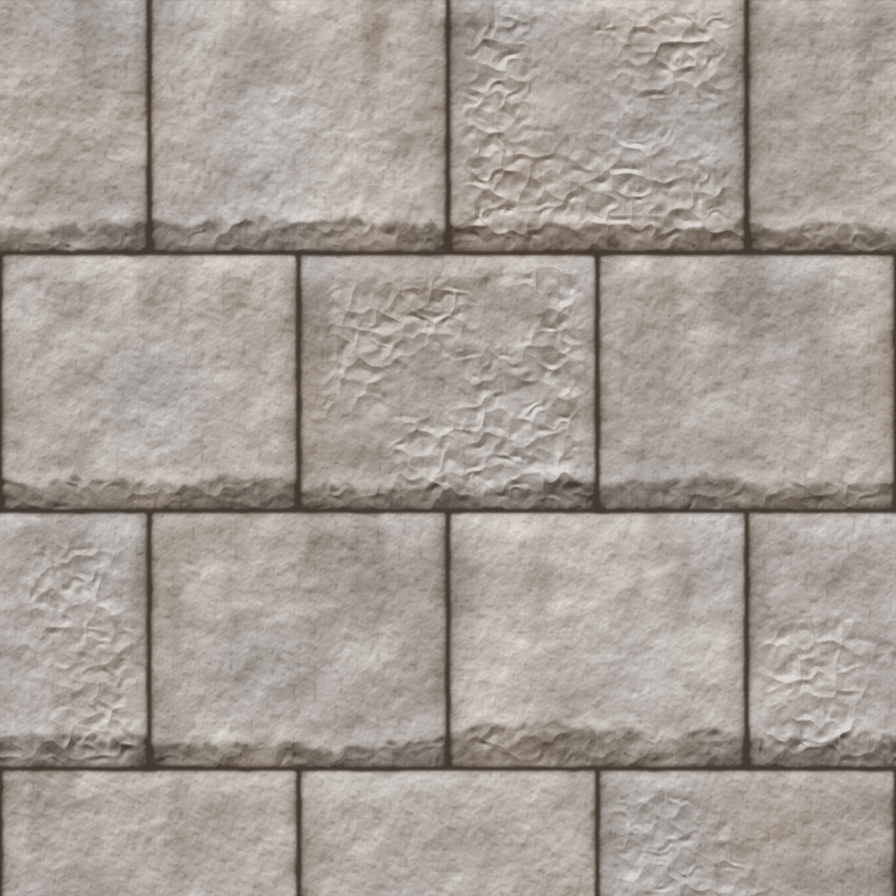
Give the GLSL for this texture, as a WebGL 1 fragment shader.

```glsl
precision highp float;
// Running-bond wall of pale rough-cut stone blocks with dark narrow joints.
// Each block has its own seeded relief (layered noise plus cellular scoops),
// lit from above, with a ragged chiselled band along its lower edge.

uniform vec2 u_resolution;

const float COLUMNS = 3.0;
const vec2 BLOCK = vec2(1.0 / COLUMNS, 0.2877); // block size, canvas units
const float TOP_SHIFT = 0.005;      // part of the top course cut off
const float JOINT_HALF = 0.0021;    // half width of a joint
const float CORNER = 0.007;         // corner radius
const float BAND_HEIGHT = 0.041;    // chiselled lower band
const float GRAIN_FREQ = 24.0;
const float GRAIN_DEPTH = 0.52;
const float SCOOP_FREQ = 42.0;
const float SCOOP_DEPTH = 0.75;
const vec2 LIGHT_STEP = vec2(-0.0012, 0.0028);
const float FACE_LEVEL = 0.80;

const vec3 JOINT_COLOR = vec3(0.27, 0.23, 0.20);
const vec3 SHADOW_COLOR = vec3(0.55, 0.51, 0.47);
const vec3 STONE_COLOR = vec3(0.72, 0.69, 0.67);
const vec3 LIGHT_COLOR = vec3(0.86, 0.845, 0.825);
const vec3 WARM_TINT = vec3(0.010, 0.0, -0.011);

float hash(vec2 p) {
  return fract(sin(dot(p, vec2(127.1, 311.7))) * 43758.545);
}

float noise(vec2 p) {
  vec2 i = floor(p), f = fract(p);
  f = f * f * (3.0 - 2.0 * f);
  return mix(mix(hash(i), hash(i + vec2(1, 0)), f.x),
             mix(hash(i + vec2(0, 1)), hash(i + vec2(1, 1)), f.x), f.y);
}

float layeredNoise(vec2 p) {
  float sum = 0.0, amp = 1.0;
  for (int i = 0; i < 5; i++) {
    sum += amp * noise(p);
    p = mat2(1.6, 1.2, -1.2, 1.6) * p + 7.3;
    amp *= 0.5;
  }
  return sum;
}

// Distance to the nearest scattered point: hollows with sharp rims.
float cellular(vec2 p) {
  vec2 cell = floor(p);
  float nearest = 4.0;
  for (int y = -1; y <= 1; y++)
    for (int x = -1; x <= 1; x++) {
      vec2 c = cell + vec2(x, y);
      vec2 d = c + vec2(hash(c), hash(c + 41.3)) - p;
      nearest = min(nearest, dot(d, d));
    }
  return sqrt(nearest);
}

float relief(vec2 p, float scoops) {
  vec2 warp = vec2(noise(p * 70.0), noise(p * 70.0 + 19.0)) - 0.5;
  float hollow = cellular(p * SCOOP_FREQ * vec2(0.85, 1.15) + 0.9 * warp);
  return GRAIN_DEPTH * layeredNoise(p * GRAIN_FREQ) + SCOOP_DEPTH * scoops * hollow;
}

float ramp(float a, float b, float x) {
  return clamp((x - a) / (b - a), 0.0, 1.0);
}

vec3 stoneColor(float level) {
  vec3 c = mix(JOINT_COLOR, SHADOW_COLOR, ramp(0.27, 0.55, level));
  c = mix(c, STONE_COLOR, ramp(0.55, 0.72, level));
  return mix(c, LIGHT_COLOR, ramp(0.72, 0.86, level));
}

void main() {
  vec2 uv = gl_FragCoord.xy / u_resolution;
  float pixel = 1.0 / min(u_resolution.x, u_resolution.y);

  // Block layout: even courses are shifted by half a block.
  float course = (1.0 - uv.y + TOP_SHIFT) / BLOCK.y;
  float row = floor(course);
  float across = uv.x * COLUMNS + 0.5 * (1.0 - mod(row, 2.0));
  vec2 id = vec2(mod(floor(across), COLUMNS), row);
  vec2 q = vec2(fract(across) - 0.5, 0.5 - fract(course)) * BLOCK;
  vec2 p = q + id * vec2(3.17, 5.39) + 2.0;
  vec2 edge = 0.5 * BLOCK - abs(q);
  float fromBottom = q.y + 0.5 * BLOCK.y;
  float fromTop = 0.5 * BLOCK.y - q.y;

  // Every third block along a diagonal is heavily scooped.
  float rough = 0.5 + 0.5 * cos(6.2832 / COLUMNS * (id.x + row - 2.0));
  rough = mix(0.14, 1.0 - 0.14 * row, rough * rough);
  float patches = smoothstep(0.2, 0.65, noise(p * 13.0));
  float scoops = rough * patches * smoothstep(0.005, 0.035, min(edge.x, edge.y));

  // Ragged chiselled band.
  float lip = BAND_HEIGHT * (0.75 + 0.4 * hash(id + 3.0))
    + 0.018 * (noise(p * vec2(24.0, 6.0)) - 0.5) + 0.010 * (noise(p * vec2(85.0, 20.0)) - 0.5);
  float band = 1.0 - smoothstep(lip - 0.007, lip + 0.001, fromBottom);
  float facets = noise(p * vec2(45.0, 100.0));

  // Brightness: lit relief, mottling, rain streaks and edge wear.
  float slope = relief(p, scoops + 0.5 * band) - relief(p + LIGHT_STEP, scoops + 0.5 * band);
  float level = FACE_LEVEL + slope - 0.05 * scoops;
  level += 0.04 * (hash(id + 9.0) - 0.5) + 0.10 * (noise(p * 13.0) - 0.5);
  level -= 0.09 * smoothstep(0.5, 0.9, noise(p * vec2(32.0, 5.0))) * smoothstep(0.2, 0.0, fromTop);
  level -= 0.05 * smoothstep(0.62, 0.9, noise(p * 170.0));
  level += 0.05 * smoothstep(0.045, 0.008, fromTop);
  level += 0.035 * smoothstep(0.012, 0.0, abs(fromBottom - lip - 0.006));
  level -= band * (0.10 + 0.10 * facets + 0.08 * smoothstep(lip, 0.0, fromBottom));
  level -= (0.06 + 0.20 * noise(p * 30.0)) * exp(-edge.x / 0.010);

  // Soft shade beside the joints, then the joints themselves.
  vec2 corner = max(CORNER - edge, 0.0);
  float inside = CORNER - length(corner) + 0.0024 * (noise(p * 55.0) - 0.5);
  float depth = min(inside, min(edge.x, edge.y));
  level -= 0.32 * exp(-max(depth, 0.0) / 0.0055);
  float joint = 1.0 - smoothstep(JOINT_HALF - 0.0015 - pixel, JOINT_HALF + 0.001 + pixel, depth);

  vec3 color = stoneColor(level) + WARM_TINT * (2.0 * noise(p * 8.0 + 5.0) - 1.0);
  gl_FragColor = vec4(mix(color, JOINT_COLOR, joint), 1.0);
}
```
